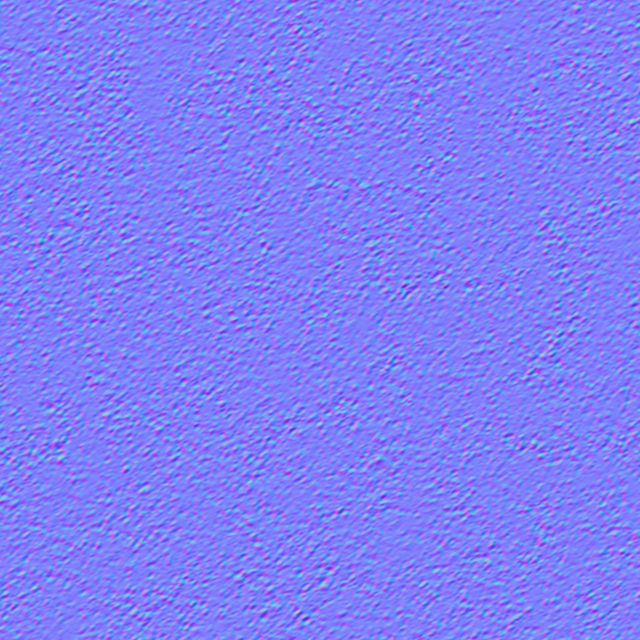
Give the GLSL for this texture map, as a Shadertoy shader.

```glsl
// Tangent-space normal map of a fine, rough plaster with diagonal grain.

#define GRAIN_ANGLE 0.68               // direction of the grain, radians
#define GRAIN_CELLS vec2(100.0, 156.0) // cells per canvas: along, across
#define FINE_SCALE 1.45                // size ratio of the finer layer
#define FINE_WEIGHT 0.5                // strength of the finer layer
#define RELIEF vec2(0.225, 0.275)      // slope strength in x and y
#define PATCH_CONTRAST 0.14            // rough against calm areas
#define BLUE_LEVEL 0.988               // overall level of the blue channel
#define SAMPLES 2                      // antialiasing grid per axis

vec3 hash3(vec2 cell) {
    vec3 q = fract(vec3(cell.xyx) * vec3(0.1031, 0.1030, 0.0973));
    q += dot(q, q.yxz + 33.33);
    return fract((q.xxy + q.yzz) * q.zyx);
}

mat2 rotation(float angle) {
    float c = cos(angle), s = sin(angle);
    return mat2(c, s, -s, c);
}

// Gradient of cellular noise: one smooth bump or dent scattered per cell.
vec2 bumpGradient(vec2 p) {
    vec2 base = floor(p), gradient = vec2(0.0);
    for (int y = -1; y <= 1; y++) {
        for (int x = -1; x <= 1; x++) {
            vec2 cell = base + vec2(x, y);
            vec3 rnd = hash3(cell);
            vec2 d = p - cell - rnd.xy;
            float falloff = max(1.0 - dot(d, d), 0.0);
            float height = 2.0 * rnd.z - 1.0;
            gradient -= 6.0 * height * abs(height) * d * falloff * falloff;
        }
    }
    return gradient;
}

// Layered, warped sines vary the roughness in broad diagonal patches.
float roughness(vec2 g) {
    vec2 w = g + 0.04 * sin(g.yx * vec2(23.0, 17.0) + vec2(1.3, 4.1));
    float waves = sin(w.x * 15.0 + 2.0 * sin(w.y * 19.0))
                + sin(w.y * 37.0 + 1.7 * sin(w.x * 21.0 + 0.8))
                + 0.7 * sin(w.x * 43.0 - w.y * 59.0 + 2.4);
    return 1.0 + PATCH_CONTRAST * waves;
}

vec3 normalColour(vec2 p) {
    mat2 grain = rotation(GRAIN_ANGLE);
    vec2 g = transpose(grain) * p;

    // Coarse grain plus a finer layer at a slightly different angle.
    vec2 slope = bumpGradient(g * GRAIN_CELLS + 40.0);
    vec2 fine = rotation(0.2) * g * GRAIN_CELLS * FINE_SCALE;
    slope += FINE_WEIGHT * bumpGradient(fine + 317.0);

    // Back to canvas axes, with green pointing down.
    slope = grain * slope * vec2(1.0, -1.0) * RELIEF * roughness(g);
    vec3 normal = normalize(vec3(slope, 1.0));
    return (0.5 + 0.5 * normal) * vec3(1.0, 1.0, BLUE_LEVEL);
}

void mainImage(out vec4 fragColor, in vec2 fragCoord) {
    float canvas = min(iResolution.x, iResolution.y);
    vec3 colour = vec3(0.0);
    for (int j = 0; j < SAMPLES; j++) {
        for (int i = 0; i < SAMPLES; i++) {
            vec2 offset = (vec2(i, j) + 0.5) / float(SAMPLES) - 0.5;
            colour += normalColour((fragCoord + offset) / canvas);
        }
    }
    fragColor = vec4(colour / float(SAMPLES * SAMPLES), 1.0);
}
```
